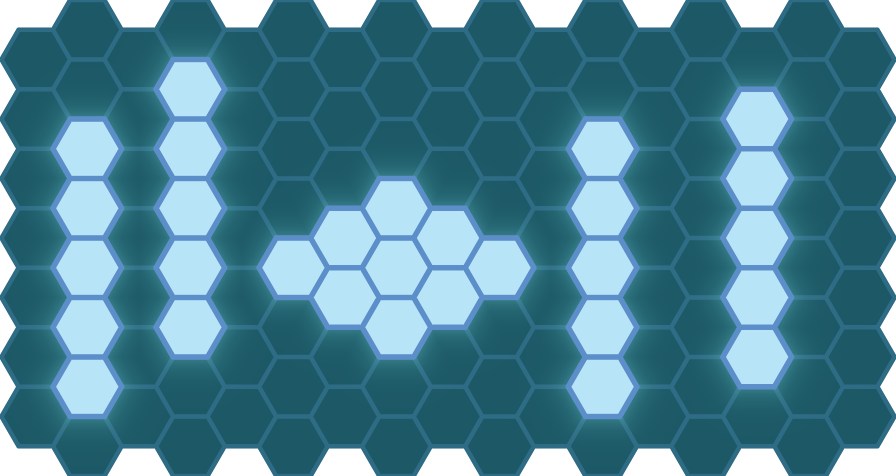
Give the GLSL for this background, as a Shadertoy shader.

```glsl
// A board of dark teal hexagons on white, with clusters of pale, glowing cells.
// Each pixel visits the nearby cells of a hexagonal lattice and gathers exact
// distances to the board, its grid lines, the lit cells and their outlines.

const float ROWS = 8.0;              // cell heights per canvas height
const float COLUMN_STEP = 0.8660254; // distance between columns, in cell heights
const vec2 BOARD_HALF = vec2(8.0, 3.6); // last column and row that hold a cell
const float GRID_HALF_WIDTH = 0.038;
const float RIM_HALF_WIDTH = 0.046;
const float GLOW_STRENGTH = 0.52;
const float GLOW_FALLOFF = 5.0;

const vec3 PAPER = vec3(1.0);
const vec3 CELL_DARK = vec3(0.11, 0.345, 0.40);
const vec3 GRID_LINE = vec3(0.18, 0.42, 0.52);
const vec3 GLOW = vec3(0.33, 0.67, 0.70);
const vec3 CELL_LIT = vec3(0.72, 0.895, 0.97);
const vec3 LIT_RIM = vec3(0.36, 0.56, 0.79);

// Bars and a diamond: centre column, centre height, half width, half height
const vec4 CLUSTERS[5] = vec4[5](
    vec4(-7.0, -0.5, 0.5, 2.4),
    vec4(-5.0,  0.5, 0.5, 2.4),
    vec4(-1.0, -0.5, 2.6, 1.3),
    vec4( 3.0, -0.5, 0.5, 2.4),
    vec4( 6.0,  0.0, 0.5, 2.4));

// Signed distance to a flat-topped hexagon of height 1
float hexDistance(vec2 p) {
    const vec2 mirror = vec2(-0.8660254, 0.5);
    const float halfSide = 0.2886751;
    p = abs(p);
    p -= 2.0 * min(dot(mirror, p), 0.0) * mirror; // fold onto the top side
    p -= vec2(clamp(p.x, -halfSide, halfSide), 0.5);
    return length(p) * sign(p.y);
}

bool isLit(vec2 cell) {
    for (int i = 0; i < 5; i++) {
        vec2 offset = abs(cell - CLUSTERS[i].xy) / CLUSTERS[i].zw;
        if (offset.x + offset.y <= 1.0) return true;
    }
    return false;
}

// Smooth coverage of the region where the distance is negative
float coverage(float dist, float pixel) {
    return 1.0 - smoothstep(-0.6 * pixel, 0.6 * pixel, dist);
}

void mainImage(out vec4 fragColor, in vec2 fragCoord) {
    float pixel = ROWS / iResolution.y;
    vec2 p = (fragCoord - 0.5 * iResolution.xy) * pixel;

    // Gather distances from the surrounding cells
    float board = 10.0, grid = 10.0, lit = 10.0, rim = 10.0;
    float nearColumn = floor(p.x / COLUMN_STEP + 0.5);
    for (int i = -2; i <= 2; i++) {
        float column = nearColumn + float(i);
        float shift = 0.5 * mod(column, 2.0);
        float nearRow = floor(p.y - shift + 0.5) + shift;
        for (int j = -2; j <= 2; j++) {
            vec2 cell = vec2(column, nearRow + float(j));
            if (any(greaterThan(abs(cell), BOARD_HALF))) continue;
            float d = hexDistance(p - cell * vec2(COLUMN_STEP, 1.0));
            board = min(board, d);
            grid = min(grid, abs(d));
            if (isLit(cell)) {
                lit = min(lit, d);
                rim = min(rim, abs(d));
            }
        }
    }

    // Dark cells and grid lines, then glow, lit cells and rims
    vec3 color = mix(CELL_DARK, GRID_LINE, coverage(grid - GRID_HALF_WIDTH, pixel));
    color = mix(color, GLOW, GLOW_STRENGTH * exp(-GLOW_FALLOFF * max(lit, 0.0)));
    color = mix(color, CELL_LIT, coverage(lit, pixel));
    color = mix(color, LIT_RIM, coverage(rim - RIM_HALF_WIDTH, pixel));
    color = mix(PAPER, color, coverage(board - GRID_HALF_WIDTH, pixel));
    fragColor = vec4(color, 1.0);
}
```
